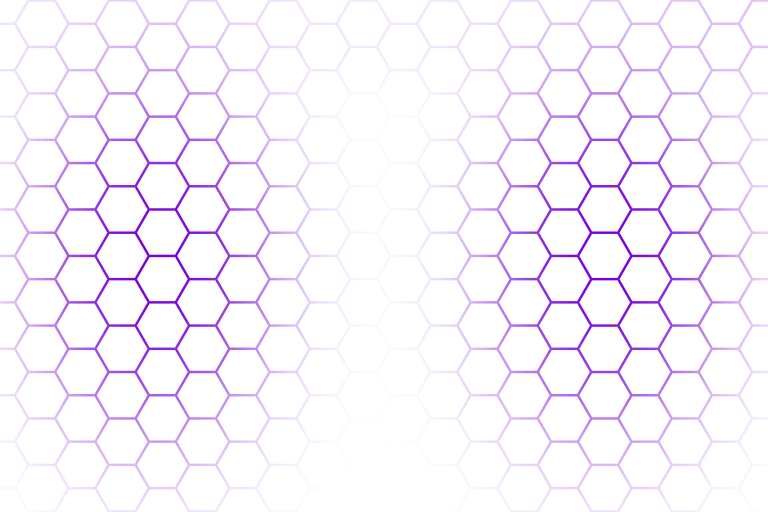
Write a Shadertoy shader that draws this background.

```glsl
// A violet honeycomb of thin lines on white, faded by soft elliptical glows.
// Two offset rectangular grids give the nearest hexagon; its edge distance
// draws the line, and a sum of glows sets the line's opacity.

const vec3 PAPER = vec3(1.0);
const vec3 VIOLET = vec3(0.47, 0.0, 0.85);

// Distance from p to the nearest edge of a flat-topped hexagon tiling
// whose cells are 'pitch' tall, with one cell centred on the origin.
float honeycombEdge(vec2 p, float pitch) {
    vec2 period = pitch * vec2(sqrt(3.0), 1.0);
    vec2 a = mod(p + 0.5 * period, period) - 0.5 * period;
    vec2 b = mod(p, period) - 0.5 * period;
    vec2 cell = abs(dot(a, a) < dot(b, b) ? a : b);
    float reach = max(cell.y, dot(cell, vec2(0.5 * sqrt(3.0), 0.5)));
    return 0.5 * pitch - reach;
}

// Elliptical falloff, 1 at the centre, with a slightly flattened top.
float glow(vec2 p, vec2 centre, vec2 radius) {
    return exp(-pow(length((p - centre) / radius), 2.5));
}

// Lays one opacity over another without exceeding 1.
float screenBlend(float a, float b) {
    return 1.0 - (1.0 - a) * (1.0 - b);
}

void mainImage(out vec4 fragColor, in vec2 fragCoord) {
    // One unit is the canvas height.
    float pixel = 1.0 / iResolution.y;
    vec2 p = fragCoord * pixel;

    // Line work
    float halfWidth = 0.0024;
    float edge = honeycombEdge(p - vec2(0.3171, 0.5455), 0.0907);
    float line = clamp((halfWidth - edge) / pixel + 0.5, 0.0, 1.0);

    // Two tall main glows
    vec2 radius = vec2(0.25, 0.367);
    float strength = screenBlend(glow(p, vec2(0.302, 0.492), radius),
                                 glow(p, vec2(1.183, 0.496), radius));

    // Faint band along the top and a touch in the upper right corner
    float topBand = 0.09 * smoothstep(0.76, 0.93, p.y);
    float corner = 0.14 * glow(p, vec2(1.5, 0.98), vec2(0.22));
    strength = screenBlend(strength, topBand + corner);

    fragColor = vec4(mix(PAPER, VIOLET, line * strength), 1.0);
}
```
